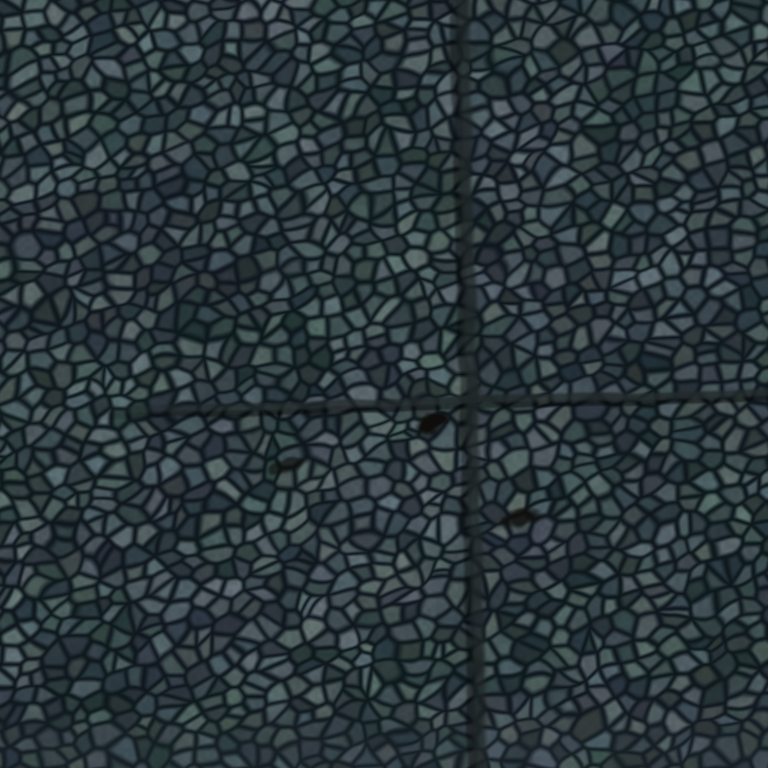
This texture is drawn by a three.js fragment shader. Its source:

```glsl
// Dark blue-grey pebble paving: packed, softly rounded stones with shadowed gaps,
// crossed by two narrow slab joints and a few brown-black stains.
// Stones are Voronoi cells shaded by rounded border distance, then tinted by noise.
varying vec2 vUv;

const vec3 GAP_COLOUR = vec3(0.055, 0.092, 0.115);
const vec3 STONE_COLOUR = vec3(0.315, 0.375, 0.385);
const vec3 JOINT_COLOUR = vec3(0.135, 0.165, 0.170);
const vec3 STAIN_COLOUR = vec3(0.055, 0.050, 0.042);
const vec2 STONE_COUNT = vec2(37.0, 47.0);  // stones across and up
const float STONE_TILT = 0.35;              // radians, long axes rise to the right
const float JITTER = 0.88;
const float CORNER_ROUNDING = 0.12;
const float EDGE_SOFTNESS = 0.25;
const float WARP = 0.007;

vec2 hash2(vec2 p) {
  vec3 q = fract(p.xyx * vec3(0.1031, 0.1030, 0.0973));
  q += dot(q, q.yzx + 33.33);
  return fract((q.xx + q.yz) * q.zy);
}

float noise(vec2 p) {
  vec2 i = floor(p);
  vec2 f = fract(p);
  f = f * f * (3.0 - 2.0 * f);
  return mix(mix(hash2(i).x, hash2(i + vec2(1.0, 0.0)).x, f.x),
             mix(hash2(i + vec2(0.0, 1.0)).x, hash2(i + 1.0).x, f.x), f.y);
}

float smoothMin(float a, float b, float k) {
  float h = max(k - abs(a - b), 0.0) / k;
  return min(a, b) - 0.25 * k * h * h;
}

vec2 cellPoint(vec2 cell) {
  return cell + 0.5 + JITTER * (hash2(cell) - 0.5);
}

// Returns the rounded distance to the stone border and the stone's cell.
vec3 pebbles(vec2 p) {
  vec2 base = floor(p);
  vec2 stone = base;
  vec2 toStone = vec2(0.0);
  float nearest = 9.0;
  for (int y = -1; y <= 1; y++) {
    for (int x = -1; x <= 1; x++) {
      vec2 cell = base + vec2(float(x), float(y));
      vec2 d = cellPoint(cell) - p;
      if (dot(d, d) < nearest) {
        nearest = dot(d, d);
        toStone = d;
        stone = cell;
      }
    }
  }
  float border = 1.0;
  for (int y = -2; y <= 2; y++) {
    for (int x = -2; x <= 2; x++) {
      vec2 offset = vec2(float(x), float(y));
      if (dot(offset, offset) < 0.5) continue;
      vec2 d = cellPoint(stone + offset) - p;
      float side = dot(0.5 * (toStone + d), normalize(d - toStone));
      border = smoothMin(border, side, CORNER_ROUNDING);
    }
  }
  return vec3(border, stone);
}

// Soft band around zero.
float band(float d, float halfWidth) {
  return 1.0 - smoothstep(0.4 * halfWidth, 1.6 * halfWidth, abs(d));
}

// Ragged slanted blot.
float stain(vec2 uv, vec2 centre, vec2 radius) {
  vec2 d = uv - centre;
  d.y -= 0.25 * d.x;
  float ragged = 0.6 * (noise(uv * 90.0) - 0.5);
  return 1.0 - smoothstep(0.5, 1.2, length(d / radius) + ragged);
}

void main() {
  vec2 uv = vUv;

  // Stones: bent, tilted, slightly flattened cells
  vec2 bend = vec2(noise(uv * 24.0), noise(uv * 24.0 + 57.0)) - 0.5;
  vec2 p = uv + 2.0 * WARP * bend;
  float c = cos(STONE_TILT);
  float s = sin(STONE_TILT);
  p = mat2(c, -s, s, c) * p * STONE_COUNT + 80.0;
  vec3 pebble = pebbles(p);
  vec2 variety = hash2(pebble.yz + 19.7);
  vec2 tint = hash2(pebble.yz + 71.3) - 0.5;

  // Shade: soft rim, individual stone tone, broad patches and fine grain
  float shape = smoothstep(-0.05, EDGE_SOFTNESS, pebble.x - 0.05 * variety.y);
  float tone = mix(0.38, 1.12, variety.x);
  float patches = 0.82 + 0.36 * noise(uv * 6.0 + 11.0);
  float grain = 0.92 + 0.16 * noise(uv * 170.0);
  float light = shape * tone * patches * grain;
  light = mix(0.42, light, 0.75 + 0.25 * smoothstep(0.02, 0.10, uv.y));
  vec3 colour = mix(GAP_COLOUR, STONE_COLOUR, light);
  colour += shape * 0.035 * vec3(tint.x, 0.35 * tint.y, -tint.y);
  colour += 0.014 * (noise(uv * 14.0 + 33.0) - 0.5) * vec3(1.0, -0.6, 1.0);

  // Joints: nearly level and nearly upright, each with a dark flank
  float wobble = 0.006 * (noise(uv * 18.0 + 5.0) - 0.5);
  float level = uv.y - mix(0.463, 0.488, uv.x) + wobble;
  float upright = uv.x - mix(0.627, 0.600, uv.y) + wobble;
  float worn = 0.55 + 0.4 * noise(uv * 22.0 + 90.0);
  float levelFade = smoothstep(0.05, 0.35, uv.x);
  colour *= 1.0 - 0.45 * band(level + 0.007, 0.004) * levelFade;
  colour *= 1.0 - 0.40 * band(upright + 0.010, 0.006);
  colour = mix(colour, JOINT_COLOUR, worn * band(level, 0.005) * levelFade);
  colour = mix(colour, JOINT_COLOUR * 0.9, worn * band(upright, 0.008));

  // Stains beside the crossing
  float stains = stain(uv, vec2(0.561, 0.448), vec2(0.022, 0.013));
  stains = max(stains, 0.8 * stain(uv, vec2(0.677, 0.325), vec2(0.026, 0.014)));
  stains = max(stains, 0.6 * stain(uv, vec2(0.371, 0.393), vec2(0.025, 0.011)));
  colour = mix(colour, STAIN_COLOUR, stains);

  gl_FragColor = vec4(colour, 1.0);
}
```
